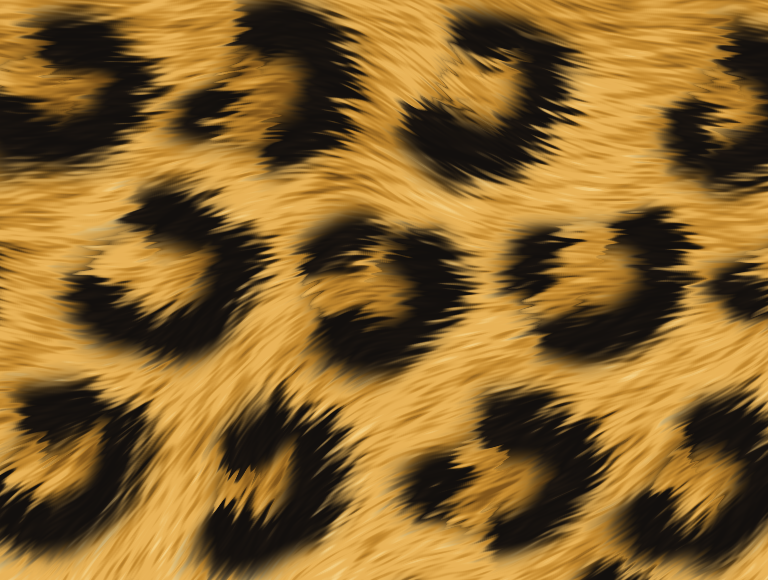
Give the GLSL for this texture, as a WebGL 2 fragment shader.

```glsl
#version 300 es
precision highp float;

#define CELL_SIZE vec2(0.375, 0.335)
#define RING_RADIUS 0.100
#define RING_WIDTH 0.047
#define EDGE_SOFTNESS 0.024
#define FRINGE_LENGTH 0.085
#define FINE_HAIR 235.0
#define COARSE_HAIR 115.0
#define BLACK vec3(0.070, 0.058, 0.050)
#define UMBER vec3(0.50, 0.33, 0.10)
#define GOLD vec3(0.77, 0.54, 0.18)
#define TAN vec3(0.91, 0.70, 0.34)
#define PALE vec3(0.97, 0.85, 0.57)

uniform vec2 u_resolution;
out vec4 outColor;

float hash(vec2 p) {
    vec3 q = fract(vec3(p.xyx) * 0.1031);
    q += dot(q, q.yzx + 33.33);
    return fract((q.x + q.y) * q.z);
}

vec2 hash2(vec2 p) {
    return vec2(hash(p + 17.0), hash(p + 59.0));
}

float noise(vec2 p) {
    vec2 i = floor(p), f = fract(p);
    f = f * f * (3.0 - 2.0 * f);
    return mix(mix(hash(i), hash(i + vec2(1, 0)), f.x),
               mix(hash(i + vec2(0, 1)), hash(i + vec2(1, 1)), f.x), f.y);
}

// Lie of the coat: nearly level above, rising to the right below
float hairAngle(vec2 p) {
    float sweep = mix(0.55, -0.25, smoothstep(0.15, 0.85, p.y));
    return sweep + 1.1 * (noise(p * 2.6 + 4.0) - 0.5) + 0.35 * (noise(p * 9.0) - 0.5);
}

// Noise averaged along the hair direction, stretched back to 0..1
float strands(vec2 p, vec2 dir, float freq, float reach) {
    float sum = 0.0, total = 0.0;
    for (int i = -12; i <= 12; i++) {
        float t = float(i) / 12.0;
        float weight = 0.5 + 0.5 * cos(t * 3.0);
        sum += weight * noise((p + dir * t * reach) * freq + 31.0);
        total += weight;
    }
    return clamp(0.5 + (sum / total - 0.5) * 3.2, 0.0, 1.0);
}

// x: distance to the nearest broken ring, y: distance to its centre
vec2 rosettes(vec2 p) {
    p += 0.04 * (vec2(noise(p * 9.0 + 3.0), noise(p * 9.0 + 47.0)) - 0.5);
    vec2 home = floor(p / CELL_SIZE);
    vec2 nearest = vec2(1.0);
    for (int j = -1; j <= 1; j++) {
        for (int i = -1; i <= 1; i++) {
            vec2 id = home + vec2(i, j);
            vec2 rnd = hash2(id + 8.0), shape = hash2(id + 140.0);
            float stagger = 0.4 * mod(id.y, 2.0) - 0.2;
            vec2 centre = (id + 0.5 + vec2(stagger, 0.0) + 0.18 * (rnd - 0.5)) * CELL_SIZE;
            vec2 q = p - centre;

            // Stretch along the rising diagonal
            q = mat2(0.8, -0.6, 0.6, 0.8) * q;
            q *= vec2(0.92, 1.08);
            float r = length(q), a = atan(q.y, q.x);

            // Thick on the right, with gaps toward the left
            float lean = a + 0.6 + 1.6 * (shape.x - 0.5);
            float body = 0.55 + 0.55 * cos(lean) + 0.5 * sin(3.0 * a + 6.28 * shape.y);
            float width = RING_WIDTH * (1.25 * smoothstep(-0.3, 0.55, body) - 0.28);
            float radius = RING_RADIUS * (0.88 + 0.22 * rnd.y + 0.1 * sin(2.0 * a + 6.28 * rnd.x));
            nearest = min(nearest, vec2(abs(r - radius) - width, r));
        }
    }
    return nearest;
}

void main() {
    vec2 p = gl_FragCoord.xy / u_resolution.y;

    // Two crossing layers of hair
    float angle = hairAngle(p);
    vec2 dir = vec2(cos(angle), sin(angle));
    vec2 crossDir = vec2(cos(angle + 0.25), sin(angle + 0.25));
    float fine = strands(p, dir, FINE_HAIR, 0.045);
    float coarse = strands(p, crossDir, COARSE_HAIR, 0.07);

    // Hairs carry the spot colour along their length
    float pull = 0.55 * fine + 0.45 * coarse - 0.5;
    vec2 spot = rosettes(p + dir * pull * FRINGE_LENGTH);
    float ink = 1.0 - smoothstep(-EDGE_SOFTNESS, EDGE_SOFTNESS, spot.x + 0.03 * pull);
    float inner = 1.0 - smoothstep(0.05, 0.13, spot.y);

    // Tone of the fur from strands, clumps and the darker ring centres
    float clump = noise(p * 5.0 + 12.0) * 0.6 + noise(p * 14.0) * 0.4;
    float tone = 0.57 + 0.42 * (fine - 0.5) + 0.32 * (coarse - 0.5);
    tone += 0.42 * (clump - 0.5) - 0.2 * inner + 0.14 * (0.5 - p.y);
    vec3 fur = mix(UMBER, GOLD, smoothstep(0.05, 0.45, tone));
    fur = mix(fur, TAN, smoothstep(0.38, 0.68, tone));
    fur = mix(fur, PALE, 0.8 * smoothstep(0.72, 1.0, tone));
    fur *= mix(0.72, 1.0, smoothstep(-0.01, 0.045, spot.x));

    vec3 dark = BLACK + vec3(0.06, 0.04, 0.02) * fine * coarse;
    outColor = vec4(mix(fur, dark, ink), 1.0);
}
```
